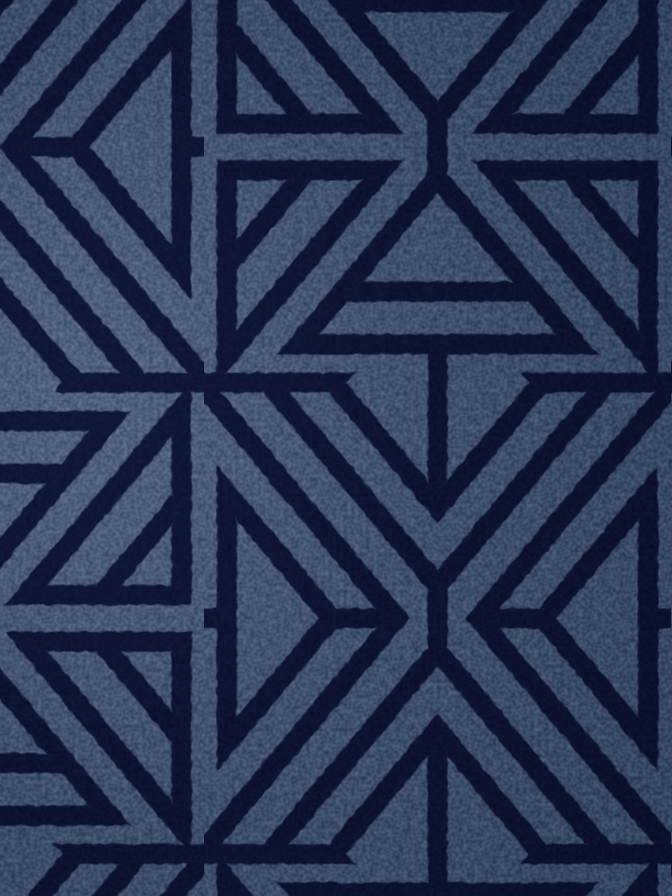
Reproduce this pattern procedurally as a Shadertoy shader.

```glsl
const float CANVAS_HEIGHT = 768.0;            // design units over the canvas height
const vec2  CELL          = vec2(400.0, 404.0);
const vec2  FIRST_CENTRE  = vec2(375.0, 642.0);
const float SLOPE         = 1.2;              // rise of every diagonal
const float HALF_LINE     = 8.6;
const float SIDE          = 180.5;            // upright edge of the side triangles
const float EDGE_BLUR     = 1.3;
const float EDGE_WOBBLE   = 1.8;
const float GRAIN_SIZE    = 3.2;
const float GRAIN_AMOUNT  = 0.55;
const vec3  GROUND_SHADE  = vec3(0.165, 0.235, 0.345);
const vec3  GROUND_LIGHT  = vec3(0.350, 0.420, 0.530);
const vec3  INK_SHADE     = vec3(0.035, 0.055, 0.155);
const vec3  INK_LIGHT     = vec3(0.070, 0.100, 0.225);

vec2 randomGradient(vec2 cell) {
    float h = fract(sin(dot(cell, vec2(127.1, 311.7))) * 43758.5);
    return vec2(cos(6.2832 * h), sin(6.2832 * h));
}

float gradientNoise(vec2 p) {
    vec2 i = floor(p), f = p - i;
    vec2 w = f * f * f * (f * (f * 6.0 - 15.0) + 10.0);
    vec2 e = vec2(1.0, 0.0);
    float a = dot(randomGradient(i), f);
    float b = dot(randomGradient(i + e.xy), f - e.xy);
    float c = dot(randomGradient(i + e.yx), f - e.yx);
    float d = dot(randomGradient(i + e.xx), f - e.xx);
    return mix(mix(a, b, w.x), mix(c, d, w.x), w.y);
}

// Signed distance to the diagonal v = SLOPE * u + offset, negative on the outer side
float diagonal(vec2 q, float offset) {
    return (q.y - SLOPE * q.x - offset) / length(vec2(SLOPE, 1.0));
}

float stroke(float d) { return abs(d) - HALF_LINE; }

// Bar along the seam between rows, mitred into the chevron
float seamBar(vec2 q) {
    float row = CELL.y * 0.5;
    vec2 folded = vec2(q.x, CELL.y - q.y);
    float cut = max(diagonal(q, 95.0), q.y > row ? diagonal(q, 95.0) : diagonal(folded, 95.0));
    return max(stroke(q.y - row), min(cut, diagonal(q, 95.0)) - HALF_LINE);
}

// Barred triangles above and below, split triangles at the sides
float triangleMotif(vec2 q) {
    float centre = max(-diagonal(q, 26.0), q.y - 169.0);
    float d = min(stroke(centre), max(stroke(q.y - 124.0), centre));
    float side = max(max(20.0 - q.y, q.x - SIDE), diagonal(q, -37.0));
    d = min(d, min(stroke(side), max(stroke(diagonal(q, -114.0)), side)));
    d = min(d, max(q.x - HALF_LINE, q.y - 26.0));
    return min(d, max(q.x - HALF_LINE, 169.0 - q.y));
}

// Crossing diagonals with a chevron, stem and pointed side triangle
float crossMotif(vec2 q) {
    float chevron = diagonal(q, 95.0);
    float arrow = diagonal(q, -42.0);
    float side = max(q.x - SIDE, diagonal(q, -109.0));
    float d = min(stroke(chevron), stroke(diagonal(q, 28.0)));
    d = min(d, min(stroke(arrow), stroke(side)));
    d = min(d, max(q.y - HALF_LINE, max(arrow, -side)));
    d = min(d, max(q.x - HALF_LINE, q.y - 28.0));
    return min(d, max(q.x - HALF_LINE, -chevron));
}

float pattern(vec2 p) {
    vec2 grid = (p - FIRST_CENTRE) / CELL + 0.5;
    vec2 q = abs(fract(grid) - 0.5) * CELL;
    float parity = mod(floor(grid.x) + floor(grid.y), 2.0);
    float motif = parity < 0.5 ? triangleMotif(q) : crossMotif(q);
    return min(motif, seamBar(q));
}

void mainImage(out vec4 fragColor, in vec2 fragCoord) {
    float pixel = CANVAS_HEIGHT / iResolution.y;
    vec2 p = fragCoord * pixel;
    vec2 uv = fragCoord / iResolution.xy;

    // Woven grain and slightly uneven line edges
    float grain = gradientNoise(p / GRAIN_SIZE) + 0.5 * gradientNoise(p / (2.3 * GRAIN_SIZE) + 19.0);
    float wobble = EDGE_WOBBLE * gradientNoise(p / 7.0 + 41.0);

    // Sheen from the left, falling off to the corners
    vec2 glow = (uv - vec2(0.08, 0.58)) / vec2(0.38, 0.36);
    vec2 fall = uv - vec2(0.35, 0.5);
    float sheen = 0.45 + 0.36 * exp(-dot(glow, glow)) - 0.42 * dot(fall, fall);

    vec3 ground = mix(GROUND_SHADE, GROUND_LIGHT, sheen + GRAIN_AMOUNT * grain);
    vec3 ink = mix(INK_SHADE, INK_LIGHT, clamp(sheen + 0.5 * grain, 0.0, 1.0));

    float blur = max(EDGE_BLUR, 0.75 * pixel);
    float cover = 1.0 - smoothstep(-blur, blur, pattern(p) + wobble);
    fragColor = vec4(mix(ground, ink, cover), 1.0);
}
```
